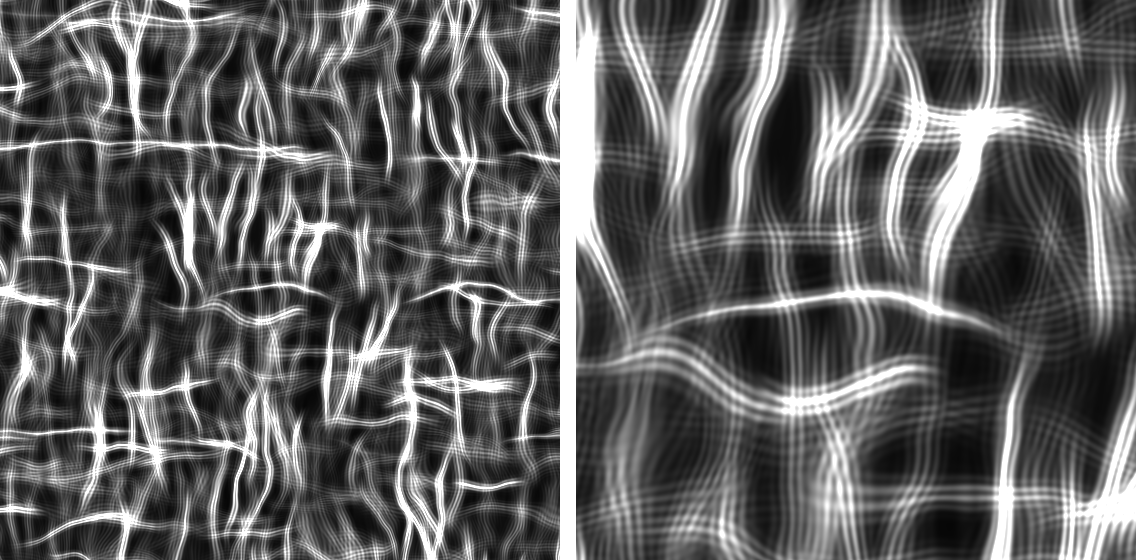
Left, the full canvas; right, a detail of the centre.
Reproduce this texture procedurally as a Shadertoy shader.

```glsl
// Tangled grey fibres: wavy upright and level strands woven over a near-black ground.

vec3 hash3(vec3 p) {
    p = fract(p * vec3(0.1031, 0.1030, 0.0973));
    p += dot(p, p.yxz + 33.33);
    return fract((p.xxy + p.yxx) * p.zyx);
}

// Smooth value noise, two independent channels from 0 to 1
vec2 noise2(vec2 p, float seed) {
    vec2 cell = floor(p), f = fract(p);
    f = f * f * (3.0 - 2.0 * f);
    vec2 low = mix(hash3(vec3(cell, seed)).xy, hash3(vec3(cell + vec2(1, 0), seed)).xy, f.x);
    vec2 high = mix(hash3(vec3(cell + vec2(0, 1), seed)).xy, hash3(vec3(cell + 1.0, seed)).xy, f.x);
    return mix(low, high, f.y);
}

// Bend space so that neighbouring strands sway together
vec2 sway(vec2 p, float seed) {
    return p + 0.050 * (noise2(p * 6.0, seed) - 0.5)
             + 0.020 * (noise2(p * 15.0, seed + 3.0) - 0.5)
             + 0.004 * (noise2(p * 42.0, seed + 7.0) - 0.5);
}

// One layer of scattered strands running along y, one per cell
float strands(vec2 p, vec2 cells, float seed) {
    vec2 home = floor(p * cells);
    float light = 0.0;
    for (int j = -1; j <= 1; j++)
    for (int i = -1; i <= 1; i++) {
        vec2 cell = home + vec2(i, j);
        vec3 place = hash3(vec3(cell + 20.0, seed));
        vec3 form = hash3(vec3(cell + 20.0, seed + 50.0));
        vec2 d = p - (cell + place.xy) / cells;
        float along = d.y * cells.y / mix(0.4, 0.98, form.y);
        float across = d.x - (form.x - 0.5) * 0.5 * d.y
                     - 0.005 * sin(along * 3.5 + form.z * 6.28);
        float power = pow(place.z, 5.0);
        float width = mix(0.011, 0.0048, power);

        // Each strand is a bundle of finer threads
        float threads = 0.70 + 0.30 * cos(across * 1050.0 + form.z * 40.0);
        float taper = 1.0 - smoothstep(0.35, 1.0, abs(along));
        light += (0.10 + 1.35 * power) * threads * taper
               * exp(-across * across / (width * width));
    }
    return light;
}

// Long bright level cords, broken into stretches
float cords(vec2 p) {
    float row = floor(p.y * 4.0 + 0.6);
    float across = p.y - (row - 0.1) / 4.0;
    vec2 gate = smoothstep(0.45, 0.8, noise2(vec2(p.x * 6.0, row * 5.0), 91.0));
    float upper = exp(-pow(across / 0.0045, 2.0));
    float lower = exp(-pow((across + 0.012) / 0.005, 2.0));
    float threads = 0.8 + 0.2 * cos(across * 1050.0);
    return threads * (0.95 * gate.x * upper + 0.6 * gate.y * lower);
}

void mainImage(out vec4 fragColor, in vec2 fragCoord) {
    vec2 p = fragCoord / iResolution.y;
    float upright = 0.0, level = 0.0;

    for (int k = 0; k < 4; k++) {
        float seed = float(k) * 11.0 + 1.0;
        upright += strands(sway(p, floor(seed / 20.0) * 20.0), vec2(18.0, 7.0), seed);
    }
    for (int k = 0; k < 2; k++) {
        float seed = float(k) * 13.0 + 70.0;
        level += strands(sway(p, seed).yx, vec2(17.0, 7.0), seed);
    }

    // Patches where the weave thins out into dark holes
    vec2 patches = noise2(p * 9.0, 33.0);
    float light = upright * mix(0.45, 1.5, patches.x)
                + level * mix(0.3, 1.5, patches.y)
                + cords(sway(p, 40.0));

    // Faint grain of hair-fine fibres on the ground
    float hair = noise2(sway(p, 0.0) * vec2(170.0, 22.0), 12.0).x;
    light = light * (0.88 + 0.24 * hair) + 0.02 + 0.04 * hair;
    fragColor = vec4(vec3(clamp(light, 0.0, 1.0)), 1.0);
}
```
